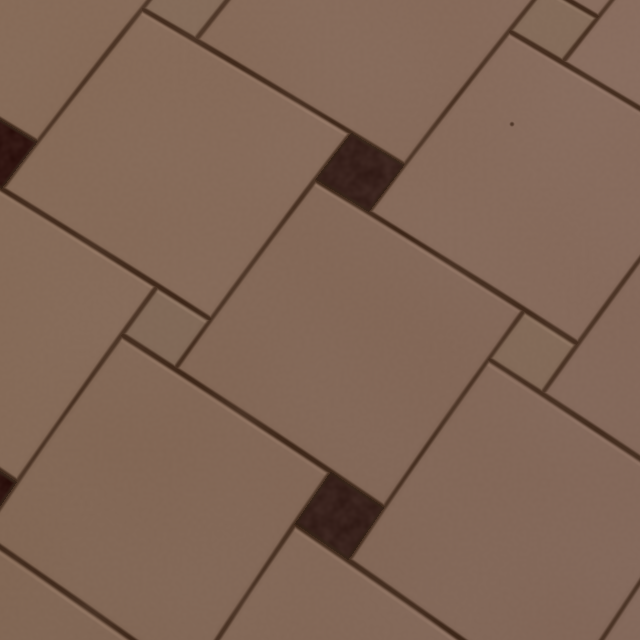
This pattern is drawn by a three.js fragment shader. Its source:

```glsl
// Slanted pinwheel floor: large clay tiles with small tiles, alternately dark and light, between them.
varying vec2 vUv;

const float SMALL = 0.255;                    // small tile side, in large tile sides
const vec2 ORIGIN = vec2(0.5625, -0.2363);    // centre of one dark tile
const vec2 STEP_A = vec2(0.2708, 0.2852);     // repeat running down to the right
const vec2 STEP_B = vec2(-0.3027, 0.2474);    // repeat running down to the left

const vec3 CLAY = vec3(0.527, 0.418, 0.352);
const vec3 PALE = vec3(0.515, 0.418, 0.348);
const vec3 DARK = vec3(0.220, 0.130, 0.108);
const vec3 GROUT = vec3(0.265, 0.175, 0.118);

float hash(vec2 p) {
  return fract(sin(dot(p, vec2(127.1, 311.7))) * 43758.5);
}

vec2 gradient(vec2 cell) {
  float angle = 6.2832 * hash(cell);
  return vec2(cos(angle), sin(angle));
}

float gradientNoise(vec2 p) {
  vec2 i = floor(p), f = fract(p);
  vec2 w = f * f * f * (f * (f * 6.0 - 15.0) + 10.0);
  vec2 r = vec2(1.0, 0.0);
  float low = mix(dot(gradient(i), f), dot(gradient(i + r), f - r), w.x);
  float high = mix(dot(gradient(i + r.yx), f - r.yx), dot(gradient(i + 1.0), f - 1.0), w.x);
  return mix(low, high, w.y);
}

float cross2(vec2 a, vec2 b) {
  return a.x * b.y - a.y * b.x;
}

float maxNorm(vec2 p) {
  return max(abs(p.x), abs(p.y));
}

// Rows spread slightly toward the bottom of the view.
vec2 floorPoint(vec2 uv) {
  float down = 0.5 - uv.y;
  return vec2(uv.x, down - 0.1 * down * down);
}

vec2 toLattice(vec2 p) {
  return vec2(cross2(p, STEP_B), cross2(STEP_A, p)) / cross2(STEP_A, STEP_B);
}

// Lattice steps to axes along the tile sides, with a large tile one unit wide.
vec2 toTile(vec2 lattice) {
  return lattice.x * vec2(1.0, SMALL) + lattice.y * vec2(-SMALL, 1.0);
}

// Large tiles overhang their lattice cells, so the neighbours are searched too.
vec2 findLarge(vec2 lattice) {
  vec2 best = floor(lattice);
  float nearest = 9.0;
  for (int j = -1; j <= 1; j++) {
    for (int i = -1; i <= 1; i++) {
      vec2 id = floor(lattice) + vec2(float(i), float(j));
      float dist = maxNorm(toTile(lattice - id - 0.5));
      if (dist < nearest) { nearest = dist; best = id; }
    }
  }
  return best;
}

float line(float dist, float halfWidth, float blur) {
  return 1.0 - smoothstep(halfWidth - blur, halfWidth + blur, dist);
}

vec3 largeColor(vec2 id, vec2 uv) {
  vec3 c = CLAY + 0.010 * (hash(id) - 0.5);
  c += vec3(0.004, 0.002, 0.020) * (uv.x - 0.5);
  return c + vec3(0.006, 0.009, 0.012) * gradientNoise(uv * 5.0);
}

vec3 smallColor(vec2 id, vec2 uv, float isPale) {
  float mottle = gradientNoise(uv * 42.0) + 0.6 * gradientNoise(uv * 95.0);
  vec3 dark = DARK + vec3(0.045, 0.042, 0.04) * mottle;
  dark -= vec3(0.035, 0.05, 0.045) * (1.0 - smoothstep(0.0, 0.3, uv.x));
  vec3 pale = PALE + vec3(0.015, 0.008, 0.004) * (hash(id + 7.0) - 0.5);
  return mix(dark, pale, isPale);
}

void main() {
  vec2 lattice = toLattice(floorPoint(vUv) - ORIGIN);

  // Small tiles sit on cell corners, large tiles on cell centres.
  vec2 smallId = floor(lattice + 0.5);
  vec2 largeId = findLarge(lattice);
  vec2 inSmall = toTile(lattice - smallId);
  vec2 inLarge = toTile(lattice - largeId - 0.5);
  bool isLarge = maxNorm(inSmall) > 0.5 * SMALL;

  vec2 local = isLarge ? inLarge : inSmall;
  float halfSide = isLarge ? 0.5 : 0.5 * SMALL;
  float isPale = isLarge ? 1.0 : mod(smallId.x + smallId.y, 2.0);
  vec3 color = isLarge ? largeColor(largeId, vUv) : smallColor(smallId, vUv, isPale);

  // Worn bevels: a bright upper rim and a faint shade along the other sides.
  vec2 edge = halfSide - abs(local);
  float rim = line(abs(local.y + halfSide - 0.021), 0.005, 0.006);
  float rimWear = 0.7 + 0.6 * gradientNoise(vUv * 9.0);
  color += vec3(0.060, 0.055, 0.050) * rim * rimWear * isPale;
  color -= 0.02 * line(min(edge.x, edge.y), 0.018, 0.012) * isPale;

  // Joints vary a little in width and are softer on the steep sides.
  float wobble = 0.0025 * gradientNoise(vUv * 7.0 + 3.0);
  float joint = max(line(edge.y, 0.0105 + wobble, 0.007),
                    0.85 * line(edge.x, 0.0090 + wobble, 0.007));
  vec3 grout = GROUT + 0.05 * gradientNoise(vUv * 12.0);
  color = mix(color, mix(grout * 0.8, grout, isPale), joint);

  // A single chip, fine grain and a gentle fall of light.
  float chip = line(length(vUv - vec2(0.800, 0.806)), 0.003, 0.002);
  color = mix(color, GROUT, 0.8 * chip);
  color += 0.007 * gradientNoise(vUv * 130.0);
  color *= 0.975 + 0.03 * vUv.y;
  gl_FragColor = vec4(color, 1.0);
}
```
